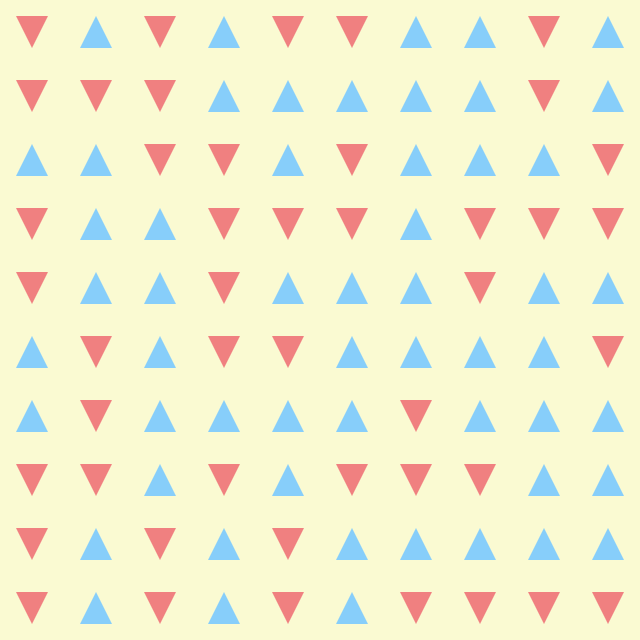
Reproduce this pattern procedurally as a Shadertoy shader.

```glsl
// Ten by ten grid of small triangles: blue ones point up, coral ones point down, on pale cream.

const float CELLS = 10.0;        // repeats across and down
const float HALF_SIZE = 0.25;    // half of the triangle's base and height, in cells
const float UP_SHARE = 0.48;     // share of triangles that point up

const vec3 CREAM = vec3(0.980, 0.980, 0.824);
const vec3 SKY_BLUE = vec3(0.529, 0.808, 0.980);
const vec3 CORAL = vec3(0.941, 0.502, 0.502);

// Pseudo-random value in 0..1 for a cell
float hash21(vec2 cell) {
    vec3 q = fract(cell.xyx * vec3(0.1031, 0.1030, 0.0973));
    q += dot(q, q.yzx + 33.33);
    return fract((q.x + q.y) * q.z);
}

// Signed distance bound of an upward isosceles triangle, as wide as it is tall
float triangleDistance(vec2 p, float halfSize) {
    float slope = dot(vec2(abs(p.x), p.y), vec2(2.0, 1.0)) - halfSize;
    float base = -p.y - halfSize;
    return max(slope / sqrt(5.0), base);
}

// Coverage of a shape with an edge one pixel wide
float coverage(float dist, float pixel) {
    return clamp(0.5 - dist / pixel, 0.0, 1.0);
}

void mainImage(out vec4 fragColor, in vec2 fragCoord) {
    // Grid cell and centred position inside it
    vec2 grid = fragCoord / iResolution.y * CELLS;
    vec2 local = fract(grid) - 0.5;
    float pixel = CELLS / iResolution.y;

    // Each cell picks its direction, which also sets its colour
    bool pointsUp = hash21(floor(grid) + 1.0) < UP_SHARE;
    local.y *= pointsUp ? 1.0 : -1.0;
    vec3 fill = pointsUp ? SKY_BLUE : CORAL;

    // Lay the triangle over the background
    float shape = coverage(triangleDistance(local, HALF_SIZE), pixel);
    fragColor = vec4(mix(CREAM, fill, shape), 1.0);
}
```
